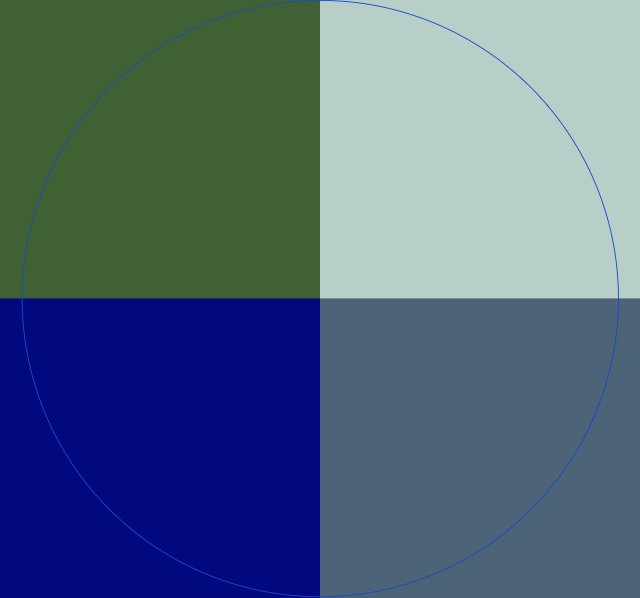
Write a Shadertoy shader that draws this background.

```glsl
const vec3 GREEN = vec3(0.25, 0.38, 0.20);
const vec3 PALE  = vec3(0.72, 0.81, 0.79);
const vec3 NAVY  = vec3(0.008, 0.03, 0.495);
const vec3 SLATE = vec3(0.30, 0.39, 0.47);
const vec3 RING  = vec3(0.09, 0.29, 0.79);

// Share of a pixel lying on the positive side of an edge
float coverage(float signedDist, float pixel) {
    return clamp(signedDist / pixel + 0.5, 0.0, 1.0);
}

// Share of a pixel covered by a thin outline
float outline(float signedDist, float width, float pixel) {
    return coverage(signedDist + 0.5 * width, pixel)
         - coverage(signedDist - 0.5 * width, pixel);
}

// Four flat fields meeting at the split point
vec3 quadrants(vec2 p, vec2 split, float pixel) {
    float right = coverage(p.x - split.x, pixel);
    float upper = coverage(p.y - split.y, pixel);
    return mix(mix(NAVY, SLATE, right), mix(GREEN, PALE, right), upper);
}

void mainImage(out vec4 fragColor, in vec2 fragCoord) {
    // Canvas height is one unit
    float pixel = 1.0 / iResolution.y;
    vec2 p = fragCoord * pixel;
    float middle = 0.5 * iResolution.x * pixel;

    vec3 color = quadrants(p, vec2(middle, 0.501), pixel);

    // Hairline circle spanning the full height
    float ringDist = length(p - vec2(middle + 0.0005, 0.5007)) - 0.4986;
    color = mix(color, RING, outline(ringDist, 0.0015, pixel));

    fragColor = vec4(color, 1.0);
}
```
